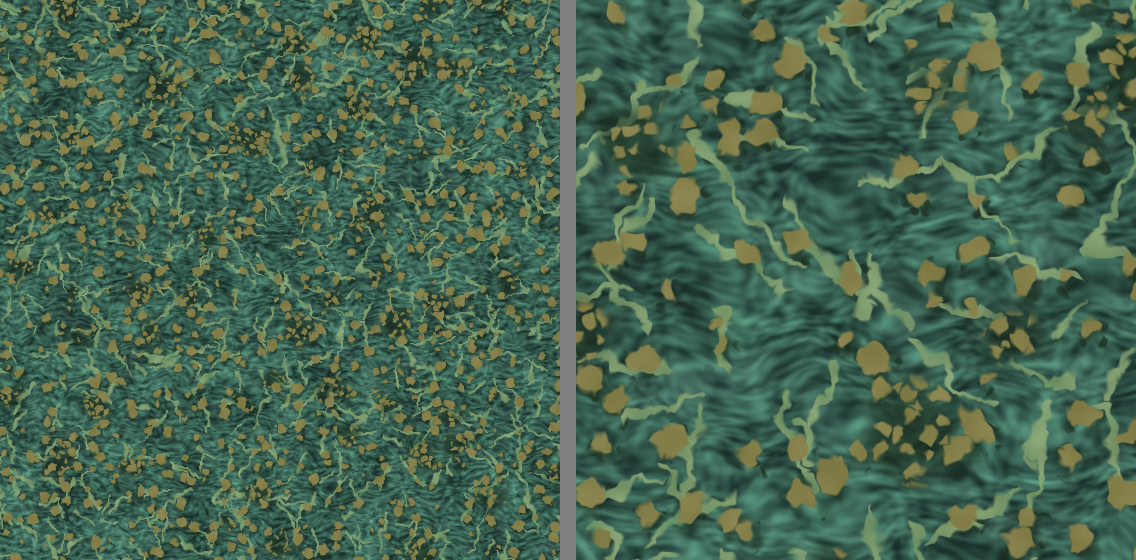
Left, the full canvas; right, a detail of the centre.
Give the GLSL for this texture, as a WebGL 2 fragment shader.

```glsl
#version 300 es
precision highp float;

uniform vec2 u_resolution;
out vec4 fragColor;

const float TAU = 6.2831853;

vec3 hash3(vec2 cell, float seed) {
    uvec3 v = uvec3(ivec3(vec3(cell, seed))) * 1664525u + 1013904223u;
    v.x += v.y * v.z; v.y += v.z * v.x; v.z += v.x * v.y;
    v ^= v >> 16u;
    v.x += v.y * v.z; v.y += v.z * v.x; v.z += v.x * v.y;
    return vec3(v >> 8u) / 16777216.0;
}

float gradientDot(vec2 cell, vec2 offset, float seed) {
    float angle = TAU * hash3(cell, seed).x;
    return dot(vec2(cos(angle), sin(angle)), offset);
}

float gradientNoise(vec2 p, float seed) {
    vec2 i = floor(p), f = fract(p);
    vec2 u = f * f * f * (f * (f * 6.0 - 15.0) + 10.0);
    vec2 e = vec2(1.0, 0.0);
    float low = mix(gradientDot(i, f, seed), gradientDot(i + e, f - e, seed), u.x);
    float high = mix(gradientDot(i + e.yx, f - e.yx, seed), gradientDot(i + 1.0, f - 1.0, seed), u.x);
    return mix(low, high, u.y);
}

vec2 warp(vec2 p, float frequency, float amount, float seed) {
    return p + amount * vec2(gradientNoise(p * frequency, seed), gradientNoise(p * frequency, seed + 1.0));
}

vec2 rotate(vec2 p, float angle) {
    float c = cos(angle), s = sin(angle);
    return vec2(c * p.x + s * p.y, c * p.y - s * p.x);
}

// Signed distance to scattered oval spots
float spotDistance(vec2 p, float cells, vec2 radii, float density, float seed) {
    vec2 home = floor(p * cells);
    float nearest = 1.0;
    for (int y = -1; y <= 1; y++)
    for (int x = -1; x <= 1; x++) {
        vec2 cell = home + vec2(x, y);
        vec3 place = hash3(cell, seed), form = hash3(cell, seed + 1.0);
        if (place.z > density) continue;
        vec2 q = rotate(p - (cell + place.xy) / cells, TAU * form.x);
        q *= vec2(1.0 - 0.22 * form.y, 1.0 + 0.15 * form.y);
        nearest = min(nearest, length(q) - mix(radii.x, radii.y, form.z));
    }
    return nearest;
}

// Signed distance to scattered bent, tapering stems
float stemDistance(vec2 p, float cells, float halfWidth, float density, float seed) {
    vec2 home = floor(p * cells);
    float nearest = 1.0;
    for (int y = -1; y <= 1; y++)
    for (int x = -1; x <= 1; x++) {
        vec2 cell = home + vec2(x, y);
        vec3 place = hash3(cell, seed), form = hash3(cell, seed + 1.0);
        if (place.z > density) continue;
        vec2 q = rotate(p - (cell + place.xy) / cells, TAU * form.x);
        float halfLength = mix(0.2, 0.56, form.y) / cells;
        float along = q.x / halfLength;
        q.y += (form.z - 0.5) * 0.35 * halfLength * along * along;
        float taper = 1.0 - 0.4 * smoothstep(-0.6, 1.0, along);
        float d = length(vec2(max(abs(q.x) - halfLength, 0.0), q.y));
        nearest = min(nearest, d - halfWidth * taper);
    }
    return nearest;
}

float coverage(float d, float blur) {
    return 1.0 - smoothstep(-blur, blur, d);
}

// Teal ground of short, mostly level streaks
vec3 streakedGround(vec2 p) {
    vec2 q = warp(p, 22.0, 0.018, 3.0);
    float tone = gradientNoise(q * vec2(58.0, 125.0), 5.0)
               + 0.65 * gradientNoise(q * vec2(125.0, 240.0), 6.0)
               + 0.6 * gradientNoise(p * 13.0, 7.0);
    float t = clamp(0.54 + 0.8 * tone, 0.0, 1.35);
    vec3 ground = mix(vec3(0.10, 0.19, 0.17), vec3(0.31, 0.53, 0.45), t);
    float haze = smoothstep(0.1, 0.5, gradientNoise(p * 24.0, 8.0));
    return mix(ground, vec3(0.30, 0.42, 0.40), 0.22 * haze);
}

void main() {
    vec2 p = gl_FragCoord.xy / u_resolution.y;
    float blur = max(0.0012, 0.8 / u_resolution.y);
    vec2 rough = warp(warp(p, 95.0, 0.005, 11.0), 210.0, 0.0025, 13.0);
    vec2 dotRadii = vec2(0.0035, 0.0098);

    // Clumps where small grains crowd together
    float clumpDistance = spotDistance(warp(p, 28.0, 0.02, 15.0), 9.0, vec2(0.006, 0.022), 0.75, 20.0);
    float clump = 1.0 - smoothstep(-0.008, 0.016, clumpDistance);

    // Soft shade and crisp dark specks beside the dots
    float shadeDistance = spotDistance(rough - vec2(0.002, -0.003), 34.0, dotRadii, 0.7, 30.0);
    float patchy = smoothstep(-0.3, 0.25, gradientNoise(p * 75.0, 17.0));
    float shade = 0.7 * patchy * coverage(shadeDistance - 0.002, 0.005);
    float speck = coverage(spotDistance(rough, 85.0, vec2(0.001, 0.0042), 0.6, 40.0), blur);
    speck *= 1.0 - smoothstep(0.002, 0.008, shadeDistance);
    vec3 color = streakedGround(p);
    color = mix(color, vec3(0.10, 0.17, 0.11), max(max(shade, 0.75 * speck), 0.7 * clump));

    // Pale stems in two crossing layers
    vec2 bent = warp(rough, 42.0, 0.012, 19.0);
    float stems = min(stemDistance(bent, 17.0, 0.0031, 0.85, 50.0),
                      stemDistance(bent + 0.37, 17.0, 0.0028, 0.85, 60.0));
    float stemTone = 0.5 + gradientNoise(p * 60.0, 21.0);
    vec3 stemColor = mix(vec3(0.43, 0.56, 0.38), vec3(0.57, 0.68, 0.48), stemTone);
    color = mix(color, stemColor, 0.92 * (1.0 - 0.6 * clump) * coverage(stems, blur));

    // Olive dots and the grains of the clumps
    float dots = coverage(spotDistance(rough, 34.0, dotRadii, 0.7, 30.0), blur);
    float grains = coverage(spotDistance(rough, 92.0, vec2(0.0022, 0.0052), 0.75, 70.0), blur);
    grains *= smoothstep(0.3, 0.6, clump);
    vec3 olive = vec3(0.52, 0.50, 0.29) + 0.06 * gradientNoise(p * 50.0, 23.0);
    color = mix(color, olive, max(dots, grains));

    fragColor = vec4(color, 1.0);
}
```
